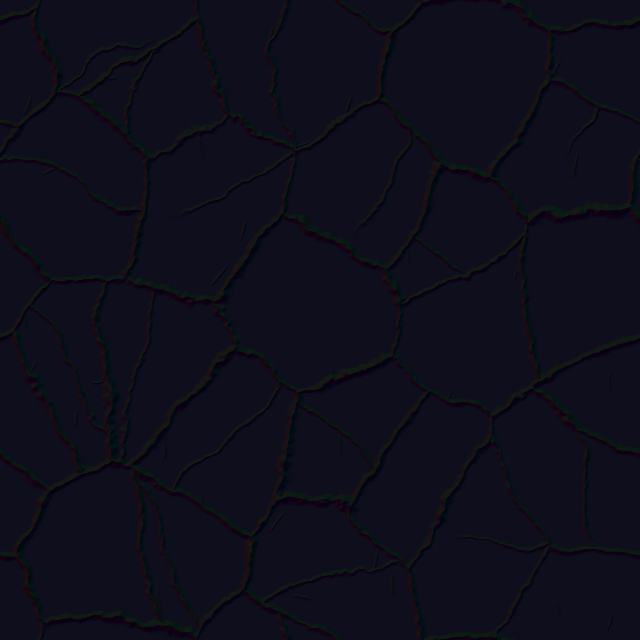
Reproduce this texture map procedurally as a Shadertoy shader.

```glsl
// Dim tangent-space normal map of dry, cracked ground that tiles seamlessly.

const float CELLS = 5.0; // crack plates per canvas side

vec2 hash2(vec2 p) {
    vec3 q = fract(p.xyx * vec3(0.1031, 0.1030, 0.0973) + 0.137);
    q += dot(q, q.yzx + 33.33);
    return fract((q.xx + q.yz) * q.zy);
}

// Value noise with two channels in -1..1, repeating once per canvas
vec2 noise2(vec2 p, float freq) {
    p *= freq;
    vec2 i = floor(p), f = fract(p);
    f = f * f * (3.0 - 2.0 * f);
    vec2 a = hash2(mod(i, freq) + freq);
    vec2 b = hash2(mod(i + vec2(1, 0), freq) + freq);
    vec2 c = hash2(mod(i + vec2(0, 1), freq) + freq);
    vec2 d = hash2(mod(i + vec2(1, 1), freq) + freq);
    return mix(mix(a, b, f.x), mix(c, d, f.x), f.y) * 2.0 - 1.0;
}

// Depth of a rounded groove whose wall steepness peaks at "slope"
float groove(float dist, float width, float slope) {
    float t = dist / width;
    return 1.16 * slope * width * exp(-t * t);
}

vec2 seedOffset(vec2 cell) {
    return hash2(mod(cell, CELLS) + 63.0);
}

// Cracks between the plates, plus cracks that split single plates
float plateCracks(vec2 p, float wear) {
    vec2 q = p * CELLS, home = floor(q), nearCell = home, toSeed = vec2(9);
    for (int y = -1; y <= 1; y++)
    for (int x = -1; x <= 1; x++) {
        vec2 cell = home + vec2(x, y);
        vec2 r = cell + seedOffset(cell) - q;
        if (dot(r, r) < dot(toSeed, toSeed)) { toSeed = r; nearCell = cell; }
    }

    float depth = 0.0;
    for (int y = -2; y <= 2; y++)
    for (int x = -2; x <= 2; x++) {
        if (x == 0 && y == 0) continue;
        vec2 cell = nearCell + vec2(x, y);
        vec2 r = cell + seedOffset(cell) - q;
        float dist = dot(0.5 * (toSeed + r), normalize(r - toSeed)) / CELLS;
        vec2 edge = hash2(mod(cell, CELLS) + mod(nearCell, CELLS) + 7.0);
        float width = mix(0.0027, 0.0040, edge.x) * (1.0 + 0.15 * wear);
        float slope = mix(3.8, 6.5, edge.y) * (1.0 + 0.45 * wear);
        depth = max(depth, groove(dist, width, slope));
    }

    // Branch across the plate; some fade out before the far side
    vec2 pick = hash2(mod(nearCell, CELLS) + 83.0);
    if (pick.x < 0.7) {
        float angle = pick.y * 6.283;
        vec2 along = vec2(cos(angle), sin(angle));
        float t = dot(toSeed, along);
        float dist = dot(toSeed, vec2(-along.y, along.x)) + 0.05 * sin(t * 5.0);
        float fade = pick.x < 0.25 ? smoothstep(-0.3, 0.15, t) : 1.0;
        depth = max(depth, groove(dist / CELLS, 0.0026, 3.6 * fade * (1.0 + 0.45 * wear)));
    }
    return depth;
}

// Short faint scratches scattered over a grid
float scratches(vec2 p) {
    float grid = 8.0, depth = 0.0;
    vec2 home = floor(p * grid);
    for (int y = -1; y <= 1; y++)
    for (int x = -1; x <= 1; x++) {
        vec2 cell = home + vec2(x, y), id = mod(cell, grid);
        vec2 pick = hash2(id + 151.0);
        if (pick.x > 0.42) continue;
        vec2 r = p - (cell + hash2(id + 211.0)) / grid;
        float angle = pick.y < 0.6 ? 1.1 + pick.y : pick.y * 7.0;
        vec2 along = vec2(cos(angle), sin(angle));
        float halfLength = 0.010 + 0.035 * pick.x;
        float t = dot(r, along) / halfLength;
        float taper = 1.0 - smoothstep(0.3, 1.0, abs(t));
        float dist = dot(r, vec2(-along.y, along.x));
        depth = max(depth, groove(dist, 0.0018, 1.7 * taper));
    }
    return depth;
}

float depthAt(vec2 p) {
    // Broad bends, small jogs and crumbling rims
    vec2 bent = p + 0.018 * noise2(p, 8.0) + 0.0070 * noise2(p, 27.0);
    float crumble = 0.65 + 0.35 * noise2(p, 6.0).x;
    vec2 rough = bent + crumble * (0.0032 * noise2(p, 71.0) + 0.0027 * noise2(p, 137.0));
    float wear = 0.7 * noise2(p, 11.0).x + 0.8 * noise2(p, 97.0).y;
    float depth = max(plateCracks(rough, wear), scratches(bent));
    return depth + 0.00008 * noise2(p, 110.0).x;
}

void mainImage(out vec4 fragColor, in vec2 fragCoord) {
    vec2 p = fragCoord / iResolution.y;
    vec2 e = vec2(0.0006, 0.0);
    vec2 gradient = vec2(depthAt(p + e.xy) - depthAt(p - e.xy),
                         depthAt(p + e.yx) - depthAt(p - e.yx)) / (2.0 * e.x);

    // Green points down the canvas; the whole map is dimmed
    vec3 normal = normalize(vec3(gradient.x, -gradient.y, 1.0));
    fragColor = vec4(0.108 * (0.5 + 0.5 * normal), 1.0);
}
```
